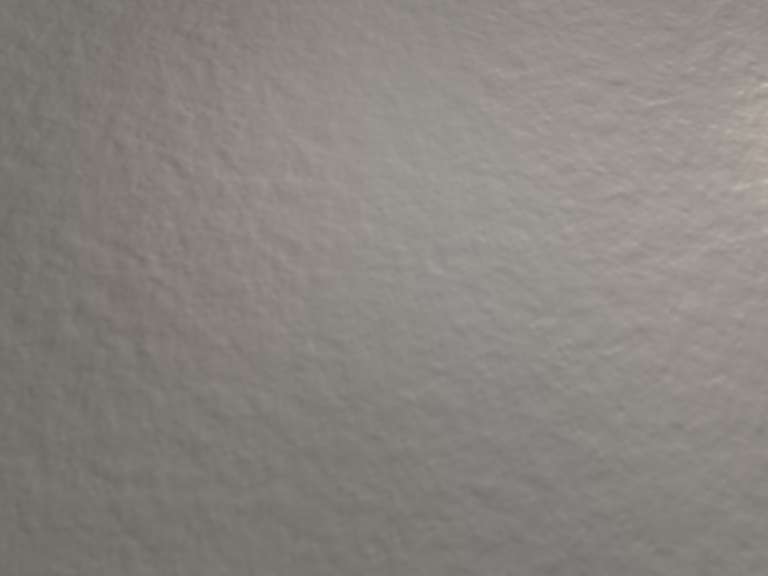
Give the GLSL for this texture, as a WebGL 2 fragment shader.

```glsl
#version 300 es
precision highp float;
// Softly lit, slightly out-of-focus painted wall with a fine orange-peel relief.
// Broad gaussian glows give the sheen; the bumps are a noise height field
// shaded by its slope along a slowly turning light, over faint tints.

uniform vec2 u_resolution;
out vec4 fragColor;

float hash(vec2 cell) {
    return fract(sin(dot(cell, vec2(127.1, 311.7))) * 43758.5453);
}

float noise(vec2 p) {
    vec2 i = floor(p), f = fract(p);
    f = f * f * f * (f * (f * 6.0 - 15.0) + 10.0);
    return mix(mix(hash(i), hash(i + vec2(1, 0)), f.x),
               mix(hash(i + vec2(0, 1)), hash(i + vec2(1, 1)), f.x), f.y);
}

// Bump height: rotated octaves, bent by a slower noise to look wrinkled
float height(vec2 p) {
    p += 0.008 * vec2(noise(p * 19.0), noise(p * 19.0 + 40.0));
    mat2 turn = mat2(0.8, 0.6, -0.6, 0.8);
    float sum = 0.0, weight = 0.5;
    p = turn * p * 27.0;
    for (int i = 0; i < 3; i++) {
        sum += weight * noise(p);
        p = turn * p * 1.8 + 13.7;
        weight *= 0.6;
    }
    return sum;
}

float glow(vec2 p, vec2 center, vec2 radius) {
    vec2 d = (p - center) / radius;
    return exp(-dot(d, d));
}

void main() {
    vec2 p = gl_FragCoord.xy / u_resolution.y;
    vec2 uv = gl_FragCoord.xy / u_resolution;

    // Broad sheen across the wall
    float sheen = glow(uv, vec2(0.46, 0.72), vec2(0.31, 0.38));
    float side = glow(uv, vec2(0.94, 0.67), vec2(0.37, 0.47));
    float hot = glow(uv, vec2(1.02, 0.76), vec2(0.07, 0.13));
    float light = 0.454 + 0.045 * uv.x + 0.098 * sheen + 0.112 * side + 0.06 * hot;
    light += 0.014 * (noise(p * 5.0) - 0.5);

    // Relief recedes toward the top, so its grain gets finer there
    vec2 wall = (p - vec2(0.67, 0.0)) / (1.12 - 0.28 * uv.y);
    // Light turns from the right at the left edge to above at the bottom
    vec2 lightDir = normalize(vec2(0.85 - 0.75 * p.x, 0.3 + 0.6 * (1.0 - p.y)));
    float slope = height(wall) - height(wall + lightDir * 0.008);
    float ripple = glow(uv, vec2(0.27, 0.68), vec2(0.17, 0.3));
    float calm = glow(uv, vec2(0.52, 0.82), vec2(0.16, 0.2));
    float strength = 0.125 + 0.04 * ripple + 0.05 * side + 0.09 * hot - 0.05 * calm;
    light += slope * strength;

    // Soft glints on the steepest bumps near the bright edge
    light += 0.09 * (side * 0.2 + hot) * smoothstep(0.08, 0.4, slope);

    // Warm grey paint with a pink arc, a peach spot and a cool diagonal band
    vec3 color = light * vec3(1.0, 0.967, 0.932);
    float arc = length((p - vec2(0.62, 0.68)) * vec2(1.0, 0.85)) - 0.37;
    float pink = exp(-arc * arc / 0.008) * smoothstep(0.65, 0.3, p.x)
               * smoothstep(0.3, 0.5, p.y);
    float band = p.x - 0.97 + 0.35 * p.y;
    float cool = exp(-band * band / 0.03) * smoothstep(0.95, 0.6, p.y);
    float peach = glow(p, vec2(0.52, 0.67), vec2(0.14, 0.13));
    color += pink * vec3(0.007, -0.004, 0.0);
    color += cool * vec3(-0.008, 0.002, 0.007);
    color += peach * vec3(0.012, 0.001, -0.004);
    color += hot * vec3(0.012, 0.0, -0.008);

    fragColor = vec4(clamp(color, 0.0, 1.0), 1.0);
}
```
